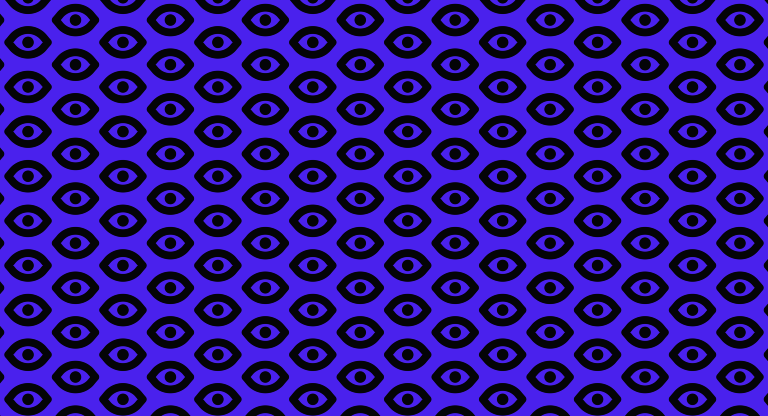
A Shadertoy shader for this pattern:

```glsl
// Staggered rows of outlined black eyes on a flat violet-blue ground.

// All lengths are fractions of the canvas width.
const vec2  PERIOD       = vec2(0.1236, 0.0581);  // spacing of one lattice
const vec2  ORIGIN       = vec2(0.0365, 0.0217);  // centre of the lowest left eye
const vec2  LID          = vec2(0.0258, 0.0161);  // half size of the lid centreline
const float LID_HALF     = 0.0051;                // half the stroke width
const float PUPIL_RADIUS = 0.0075;
const float TIP_ANGLE    = 0.87;                  // slope of the lid at its corners
const float EDGE_PIXELS  = 1.2;                   // width of the smoothed edge
const vec3  GROUND       = vec3(0.290, 0.130, 0.930);
const vec3  INK          = vec3(0.016, 0.016, 0.027);

// Signed distance to a lens: a round arc with straight flanks down to each corner.
float lensDistance(vec2 p) {
    p = abs(p);
    float s = sin(TIP_ANGLE);
    float c = cos(TIP_ANGLE);
    vec2 tip = vec2(LID.x, 0.0);

    // Radius that makes the arc tangent to the flanks
    float radius = (LID.x * s - LID.y * c) / (1.0 - c);
    vec2 fromArc = p - vec2(0.0, LID.y - radius);

    if (fromArc.x * c < fromArc.y * s) return length(fromArc) - radius;
    if (dot(p - tip, vec2(c, -s)) > 0.0) return length(p - tip);
    return dot(p - tip, vec2(s, c));
}

// Lid outline joined with the pupil
float eyeDistance(vec2 p) {
    float lid = abs(lensDistance(p)) - LID_HALF;
    float pupil = length(p) - PUPIL_RADIUS;
    return min(lid, pupil);
}

// Offset from the nearest lattice point
vec2 repeatCentred(vec2 p) {
    return (fract(p / PERIOD + 0.5) - 0.5) * PERIOD;
}

void mainImage(out vec4 fragColor, in vec2 fragCoord) {
    vec2 p = fragCoord / iResolution.x - ORIGIN;

    // Two lattices, the second shifted by half a period
    float d = min(eyeDistance(repeatCentred(p)),
                  eyeDistance(repeatCentred(p - 0.5 * PERIOD)));

    float edge = 0.5 * EDGE_PIXELS / iResolution.x;
    float ink = 1.0 - smoothstep(-edge, edge, d);
    fragColor = vec4(mix(GROUND, INK, ink), 1.0);
}
```
